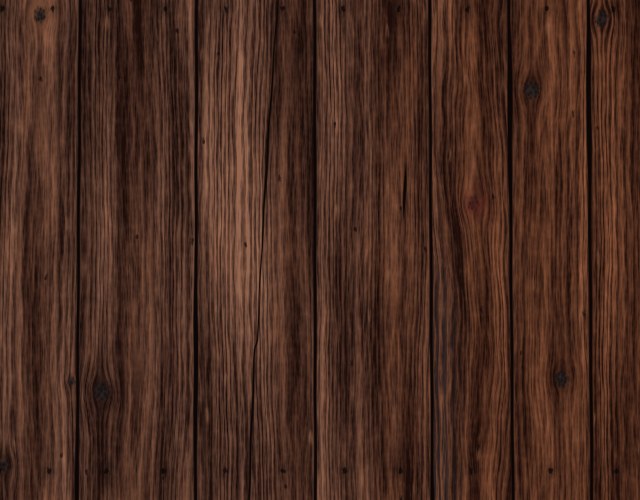
Give the GLSL for this texture, as a WebGL 2 fragment shader.

```glsl
#version 300 es
precision highp float;
// Seven weathered brown planks standing side by side, with dark seams.
// Grain is a set of long nested ellipses per plank, bent around knots;
// stretched cellular noise adds fibres, and masks add nails and cracks.
uniform vec2 u_resolution;
out vec4 fragColor;

const float SEAMS[8] = float[](-0.05, 0.157, 0.392, 0.63, 0.862, 1.022, 1.18, 1.38);
const float HEARTS[7] = float[](0.62, 0.48, 0.8, 0.7, 0.6, 0.42, 0.55);
// Knots: centre and radius
const vec3 KNOTS[8] = vec3[](
  vec3(0.203, 0.217, 0.024), vec3(1.063, 0.82, 0.022), vec3(1.123, 0.242, 0.02),
  vec3(1.203, 0.963, 0.02), vec3(0.947, 0.592, 0.015), vec3(0.08, 0.97, 0.016),
  vec3(0.008, 0.07, 0.015), vec3(0.143, 0.237, 0.01));

vec2 hash(vec2 c) {
  return fract(sin(vec2(dot(c, vec2(127.1, 311.7)), dot(c, vec2(269.5, 183.3)))) * 43758.5);
}

// Distance to the nearest scattered point
float cellular(vec2 p) {
  vec2 cell = floor(p), f = fract(p);
  float nearest = 2.0;
  for (int y = -1; y <= 1; y++)
    for (int x = -1; x <= 1; x++) {
      vec2 o = vec2(x, y);
      nearest = min(nearest, length(o + hash(cell + o) - f));
    }
  return nearest;
}

// Slightly leaning seam
float seamX(int i, float y) {
  float n = float(i);
  return SEAMS[i] + 0.008 * cos(n * 0.6) * (y - 0.5) + 0.0005 * sin(y * 23.0 + n * 4.0);
}

// Soft coverage of a shape from its signed distance
float cover(float d) {
  float px = 1.0 / u_resolution.y;
  return 1.0 - smoothstep(-px, px, d);
}

void main() {
  vec2 p = gl_FragCoord.xy / u_resolution.y;

  // Plank under this point
  int k = 0;
  for (int i = 1; i < 7; i++) if (p.x > seamX(i, p.y)) k = i;
  float id = float(k), left = seamX(k, p.y), right = seamX(k + 1, p.y);
  float width = right - left, edge = min(p.x - left, right - p.x);

  // Grain warp: layered sines, then flow around the knots
  float sway = k == 4 ? 2.2 : 0.8;
  float x = p.x + sway * (0.004 * sin(p.y * 5.0 + id * 2.4)
    + 0.0014 * sin(p.y * 14.0 + id * 5.0 + p.x * 25.0)
    + 0.0006 * sin(p.y * 41.0 + p.x * 70.0));
  float knot = 0.0, halo = 0.0;
  float speck = cellular(p * vec2(150.0, 100.0));
  for (int i = 0; i < 8; i++) {
    vec3 c = KNOTS[i];
    if (c.x < left || c.x > right) continue;
    vec2 d = (p - c.xy) * vec2(1.0, 0.8);
    float q = dot(d, d) / (c.z * c.z);
    x -= d.x / (1.0 + q);
    float r = sqrt(q) + 0.4 * (speck - 0.47);
    knot = max(knot, 1.0 - smoothstep(0.35, 0.85, r));
    halo = max(halo, exp(-q * 0.5));
  }

  // Fibres from broad bands to hairlines
  float band = cellular(vec2(x * 17.0 + id * 5.3, p.y * 1.1 + id * 3.7));
  float broad = cellular(vec2(x * 42.0 + id * 17.0, p.y * 1.8 + id * 7.0));
  float mid = cellular(vec2(x * 95.0 + id * 9.0, p.y * 6.0));
  float fine = cellular(vec2(x * 210.0, p.y * 24.0));

  // Growth rings: slow pale rise, then a sharp ragged dark line
  vec2 heart = vec2(x - left - HEARTS[k] * width, (p.y - 0.25 - 0.5 * fract(id * 0.618)) * 0.045);
  float ring = length(heart) / 0.0105;
  ring += 0.6 * sin(ring * 0.8 + id) + 0.45 * (mid - 0.47) + 0.25 * (fine - 0.47);
  float f = fract(ring);
  float line = smoothstep(0.0, 0.6, f) * (1.0 - smoothstep(0.76, 1.0, f));
  float outer = smoothstep(0.01, 0.06, abs(heart.x));
  float depth = mix(0.2, 0.4, outer) * (0.5 + band);

  float tone = 0.55 + (line - 0.5) * depth + 0.55 * (band - 0.47) + 0.45 * (broad - 0.47)
    + 0.3 * (mid - 0.47) + 0.36 * (fine - 0.47) + 0.1 * (speck - 0.47) - 0.09 * (1.0 - outer);
  tone += 0.05 * sin(id * 2.7 + 1.0) + 0.06 * sin(p.y * 7.0 + id * 3.0 + p.x * 9.0);
  tone += 0.012 * sin(p.y * 330.0 + 3.0 * sin(p.x * 30.0));
  tone -= 0.22 * halo;
  tone *= 0.78 + 0.22 * smoothstep(0.0, 0.018, edge);

  // Wood colour, greyer on the left and warmer on the right
  vec3 wood = mix(vec3(0.11, 0.05, 0.037), vec3(0.48, 0.32, 0.245), clamp(tone, 0.0, 1.25));
  float warmth = smoothstep(0.5, 1.2, p.x) + 0.5 * (mid - 0.47) + 0.3 * (1.0 - outer);
  wood *= mix(vec3(1.0, 1.02, 1.04), vec3(1.07, 0.97, 0.85), clamp(warmth, 0.0, 1.0));

  // Blue-grey stain in the fifth plank, and a red knot
  float stain = k == 4 ? (1.0 - smoothstep(0.01, 0.08, p.x - left)) * (1.0 - smoothstep(0.3, 0.6, p.y)) : 0.0;
  wood = mix(wood, vec3(0.16, 0.14, 0.16), 0.6 * stain * (1.0 - line));
  wood = mix(wood, vec3(0.07, 0.055, 0.055) + 0.12 * speck, 0.8 * knot);
  wood = mix(wood, vec3(0.42, 0.13, 0.11), 0.6 * exp(-length(p - vec2(0.95, 0.59)) * 75.0));

  // Pale scrapes and small ragged pits
  float scrape = cover((cellular(vec2(x * 9.0, p.y * 2.5) + 31.0) - 0.035) * 0.12);
  wood = mix(wood, vec3(0.55, 0.38, 0.28), 0.6 * scrape * fine);
  float pit = cellular(vec2(x * 7.0, p.y * 3.5) + 5.0) + 0.025 * (speck - 0.47);
  float dark = 0.65 * cover((pit - 0.015) * 0.14);

  // Nails near both ends, two on wide planks and one on narrow ones
  for (int i = 0; i < 4; i++) {
    float place = width > 0.18 ? 0.25 + 0.48 * float(i % 2) : 0.48;
    vec2 d = p - vec2(left + width * place, i < 2 ? 0.058 : 0.982);
    float r = length(d * vec2(1.0, 0.7)) + 0.004 * (speck - 0.47);
    dark = max(dark, max(0.8 * cover(r - 0.0042), 0.45 * exp(-r * 120.0)));
  }

  // One long split and one short crack
  float split = 0.498 + 0.032 * p.y + 0.022 * p.y * p.y + 0.004 * smoothstep(0.3, 0.32, p.y)
    + 0.0007 * sin(p.y * 40.0);
  dark = max(dark, cover(abs(p.x - split) - 0.0017 - 0.0006 * sin(p.y * 11.0)));
  float taper = 1.0 - pow(abs(p.y - 0.617) / 0.06, 2.0);
  dark = max(dark, cover(abs(p.x - 0.81 - 0.002 * sin(p.y * 30.0)) - 0.003 * taper));

  // Seams with chipped edges
  float seam = p.x - left < right - p.x ? id : id + 1.0;
  float chip = 0.002 * smoothstep(0.7, 1.0, sin(p.y * 4.0 + seam * seam * 1.7)) * (0.4 + mid);
  dark = max(dark, cover(edge - 0.003 - chip));

  fragColor = vec4(mix(wood, vec3(0.045, 0.022, 0.02), dark), 1.0);
}
```
